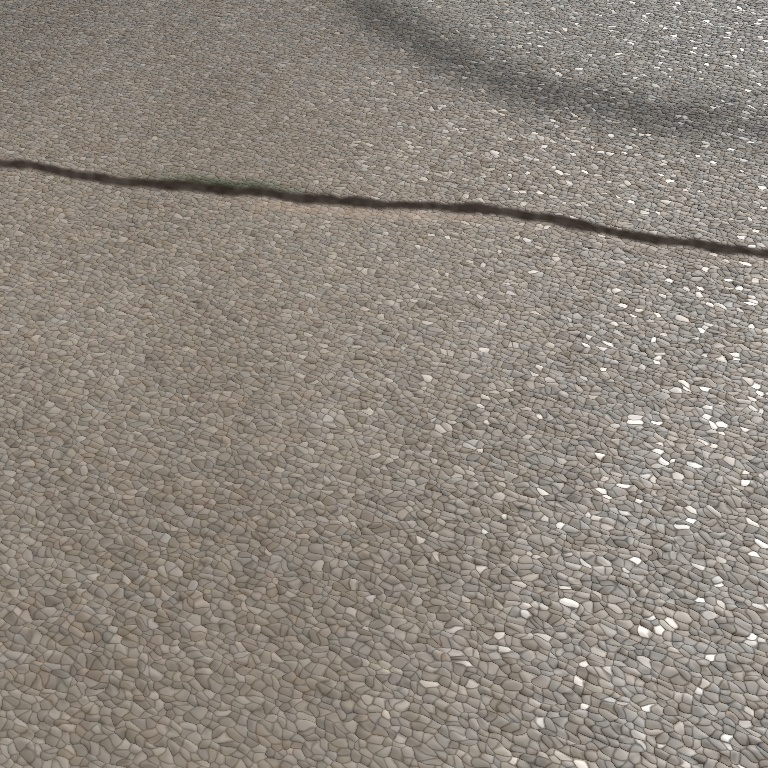
Give the GLSL for this texture, as a WebGL 1 fragment shader.

```glsl
precision highp float;
// Coarse sunlit asphalt seen at a slant, with a long crack and a soft curved shadow.

uniform vec2 u_resolution;

#define HORIZON 1.9
#define GRAIN_SCALE 150.0
#define GRAIN_SLANT 0.42
#define CONTRAST_DULL 0.20
#define CONTRAST_GLARE 0.36
#define SPARKLE 0.30
#define CRACK_WIDTH 0.0062
#define SHADOW_WIDTH 0.032
#define SHADOW_DEPTH 0.26

float hash(vec2 p) {
  return fract(sin(dot(p, vec2(127.1, 311.7))) * 43758.5453);
}

float noise(vec2 p) {
  vec2 i = floor(p), f = fract(p);
  f = f * f * (3.0 - 2.0 * f);
  return mix(mix(hash(i), hash(i + vec2(1.0, 0.0)), f.x),
             mix(hash(i + vec2(0.0, 1.0)), hash(i + 1.0), f.x), f.y);
}

float fbm(vec2 p) {
  float sum = 0.0, amp = 0.5;
  for (int i = 0; i < 4; i++) {
    sum += amp * noise(p);
    p = p * 2.1 + 7.3;
    amp *= 0.5;
  }
  return sum;
}

float bump(float x, float center, float width) {
  float t = (x - center) / width;
  return exp(-t * t);
}

// Nearest stone: x = slope toward the light, y = gap to its neighbour, z = random tone
vec3 stones(vec2 p) {
  vec2 cell = floor(p), offset = vec2(0.0);
  float near = 9.0, second = 9.0, tone = 0.0;
  for (int j = -1; j <= 1; j++) {
    for (int i = -1; i <= 1; i++) {
      vec2 id = cell + vec2(float(i), float(j));
      vec2 d = p - id - 0.15 - 0.7 * vec2(hash(id), hash(id + 41.3));
      float dist = length(d);
      if (dist < near) {
        second = near;
        near = dist;
        offset = d;
        tone = hash(id + 17.9);
      } else {
        second = min(second, dist);
      }
    }
  }
  return vec3(dot(offset, vec2(0.35, 0.94)), second - near, tone);
}

float crackLine(float x) {
  float y = 0.790 - 0.12 * x + 0.013 * bump(x, 0.66, 0.14) - 0.007 * bump(x, 0.16, 0.10);
  return y + 0.007 * (fbm(vec2(x * 32.0, 3.0)) - 0.47);
}

void main() {
  vec2 uv = gl_FragCoord.xy / u_resolution;
  float pixel = 1.0 / u_resolution.y;

  // Ground plane, with the grain turned and stretched along its slant
  float w = 1.0 / (HORIZON - uv.y);
  vec2 ground = vec2((uv.x - 0.5) * w, HORIZON * w);
  float c = cos(GRAIN_SLANT), s = sin(GRAIN_SLANT);
  vec2 grain = mat2(c, s, -s, c) * ground * GRAIN_SCALE * vec2(0.8, 1.15);
  grain += 0.9 * (vec2(noise(grain * 0.8), noise(grain * 0.8 + 31.0)) - 0.5);

  // Broad light: dull on the left, glare on the right
  float glare = smoothstep(0.3, 0.95, uv.x + 0.12 * (fbm(uv * 5.0) - 0.5));
  float light = mix(0.505, 0.575, glare);
  light += 0.035 * bump(uv.y, 0.62, 0.22) * (1.0 - glare);
  light -= 0.035 * (1.0 - smoothstep(0.0, 0.35, uv.x)) * smoothstep(0.75, 1.0, uv.y);
  light += 0.07 * (fbm(uv * 7.0 + 2.0) - 0.47);

  // Stones, fine relief and sparkles
  vec3 stone = stones(grain);
  float relief = noise(grain * 1.5 + vec2(0.0, 0.45)) - noise(grain * 1.5 - vec2(0.0, 0.45));
  float texture = 0.55 * stone.x + 0.42 * (stone.z - 0.5) - 0.35 * relief;
  texture += 0.5 * (smoothstep(0.0, 0.3, stone.y) - 0.68);
  light += texture * mix(CONTRAST_DULL, CONTRAST_GLARE, glare);
  float glint = smoothstep(0.86, 1.0, stone.z) * smoothstep(0.05, 0.35, stone.y);
  light += SPARKLE * glint * (0.15 + glare);

  // Curved shadow in the upper right
  float shadowY = 0.825 + 0.175 * exp(-5.0 * (uv.x - 0.47));
  float slope = 0.875 * exp(-5.0 * (uv.x - 0.47));
  float shadowDist = (uv.y - shadowY) / sqrt(1.0 + slope * slope);
  shadowDist += 0.02 * (fbm(uv * 14.0) - 0.47);
  float shadow = bump(shadowDist, 0.0, SHADOW_WIDTH) * smoothstep(0.38, 0.5, uv.x);
  light *= 1.0 - SHADOW_DEPTH * shadow * (1.0 - 0.25 * smoothstep(0.8, 1.0, uv.x));

  // Warm grey, cooler in the glare, the shadow and the far left corner
  float cool = clamp(0.55 * glare + 0.4 * shadow + 0.5 * smoothstep(0.75, 1.0, uv.y), 0.0, 1.0);
  vec3 tint = mix(vec3(0.032, -0.004, -0.046), vec3(0.012, 0.0, -0.016), cool);
  tint += vec3(0.02, 0.0, -0.02) * (hash(floor(grain * 0.7)) - 0.5);
  vec3 color = vec3(light - 0.012) + tint;

  // Pale worn lip below the crack, moss above it, then the dark gap
  float d = uv.y - crackLine(uv.x);
  float lip = bump(d, -0.014, 0.007) * smoothstep(0.22, 0.4, uv.x);
  lip *= 1.0 - 0.6 * smoothstep(0.5, 0.75, uv.x);
  color = mix(color, vec3(0.67, 0.60, 0.54) + 0.12 * texture, 0.65 * lip);
  float moss = bump(uv.x, 0.29, 0.09) * bump(d, 0.007, 0.008);
  color = mix(color, vec3(0.25, 0.29, 0.22) + 0.12 * texture, 0.75 * moss);
  float halfWidth = CRACK_WIDTH * (0.55 + 0.9 * fbm(vec2(uv.x * 45.0, 9.0)));
  float soft = 0.0022 + pixel;
  float gap = 1.0 - smoothstep(halfWidth - soft, halfWidth + soft, abs(d));
  vec3 gapColor = mix(vec3(0.16, 0.13, 0.11), vec3(0.27, 0.24, 0.22), noise(uv * 110.0));
  color = mix(color, gapColor, 0.92 * gap);

  gl_FragColor = vec4(clamp(color, 0.0, 1.0), 1.0);
}
```
